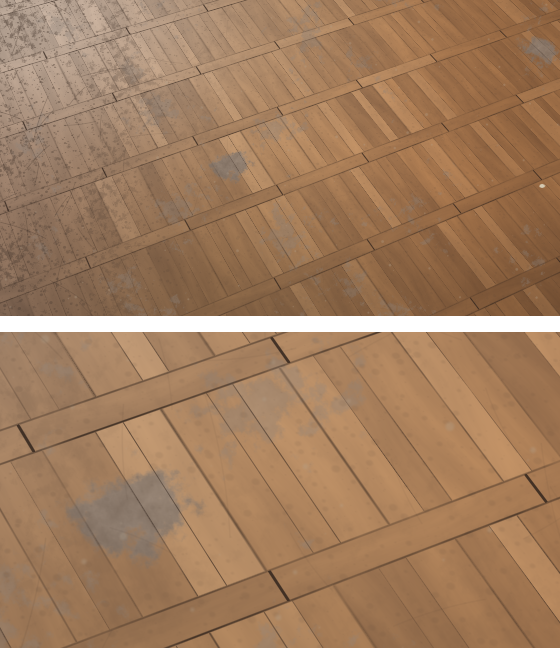
Top, the full canvas; bottom, a detail of the centre.
Write a WebGL 1 fragment shader that draws this texture.

```glsl
precision highp float;
uniform vec2 u_resolution;

float hash(vec2 p) {
  return fract(sin(dot(p, vec2(127.1, 311.7))) * 4375.85);
}

// Layered sines, turned and scaled at every octave, about -1 to 1
float mottle(vec2 p) {
  float sum = 0.0, amp = 0.5;
  for (int i = 0; i < 5; i++) {
    sum += amp * sin(p.x + 1.3 * sin(p.y)) * cos(p.y + 1.1 * sin(p.x * 0.8));
    p = mat2(1.5, 1.2, -1.2, 1.5) * p + 2.7;
    amp *= 0.62;
  }
  return sum;
}

// Cellular specks of uneven size: 1 inside, 0 outside
float specks(vec2 p, float radius, float soft) {
  float result = 0.0;
  for (int j = -1; j <= 1; j++) {
    for (int i = -1; i <= 1; i++) {
      vec2 cell = floor(p) + vec2(float(i), float(j));
      vec2 center = cell + vec2(hash(cell), hash(cell + 41.3));
      float r = radius * pow(hash(cell + 7.9), 3.0);
      result = max(result, 1.0 - smoothstep(r - soft, r + soft, length(p - center)));
    }
  }
  return result;
}

// Wood fibres along x, in about -1 to 1
float grain(vec2 p, float seed) {
  float bend = 1.2 * sin(p.x * 2.6 + seed * 40.0) + 0.5 * sin(p.x * 7.0 + seed * 17.0);
  return 0.4 * sin(p.y * 31.0 + bend * 1.6 + seed * 60.0)
       + 0.6 * mottle(vec2(p.x * 5.0 + seed * 30.0, p.y * 38.0 + bend));
}

float seam(float dist, float halfWidth) {
  float px = 0.8 / u_resolution.y;
  return 1.0 - smoothstep(halfWidth - px, halfWidth + px, dist);
}

void main() {
  // Height units, y pointing down from the top edge
  vec2 q = gl_FragCoord.xy / u_resolution.y;
  q.y = 1.0 - q.y;

  // Perspective floor: u runs along the rails, v across them
  float depth = q.y + 2.657 - 0.04 * q.x;
  float u = (q.x - 0.596 * q.y - 0.342) / (depth * 0.109);
  float v = (q.y - 0.66 + 0.347 * q.x) / (depth * 0.077);
  vec2 ground = vec2(u, v * 0.87);

  // Rails in running bond
  float rail = floor(v + 0.5);
  float railOffset = v - rail;
  float block = u + 0.5 * mod(rail, 2.0) + 0.08 * (hash(vec2(rail, 3.0)) - 0.5);
  float railEdge = (abs(railOffset) - 0.075) * 0.073 * depth;
  float railMask = seam(railEdge, 0.0);
  float railSeed = hash(vec2(floor(block), rail + 20.0));

  // Planks of uneven width between the rails
  float row = floor(v);
  float across = u * 6.8 + hash(vec2(row, 9.0));
  across += 0.2 * sin(across * 2.3 + row * 4.1);
  float plankSeed = hash(vec2(floor(across), row + 60.0));
  float plankEdge = min(fract(across), 1.0 - fract(across)) * 0.0138 * depth;

  // Tone of each piece and its fibres
  float seed = mix(plankSeed, railSeed, railMask);
  float fibres = mix(grain(ground.yx, plankSeed), grain(ground, railSeed), railMask);
  float stain = mottle(ground * 2.1 + seed * 2.0);
  float tone = 0.62 + 0.48 * (seed - 0.5) * (1.0 - 0.4 * railMask) + 0.16 * fibres + 0.16 * stain;
  vec3 color = mix(vec3(0.45, 0.33, 0.235), vec3(0.65, 0.485, 0.33), clamp(tone, 0.0, 1.2));
  color = mix(color, vec3(0.70, 0.56, 0.42), 0.3 * smoothstep(0.78, 0.95, seed));
  color *= mix(vec3(1.0), vec3(1.03, 0.96, 0.89), smoothstep(0.8, 1.7, q.x));

  // Dull worn side on the left, sheen from the upper left
  float dull = 1.0 - smoothstep(0.0, 0.85, q.x + 0.12 * q.y);
  color = mix(color, vec3(0.55, 0.45, 0.39) * (0.8 + 0.35 * tone), 0.7 * dull);
  float sheen = exp(-dot(q * vec2(1.3, 2.2), q * vec2(1.3, 2.2)));
  color = mix(color, vec3(0.78, 0.71, 0.65) * (0.87 + 0.2 * tone), 0.85 * sheen);
  color *= 1.0 + 0.13 * exp(-3.5 * dot(q - vec2(1.0, 0.4), q - vec2(1.0, 0.4)));
  color *= 1.0 - 0.12 * smoothstep(0.55, 1.0, q.y) - 0.06 * smoothstep(1.3, 1.8, q.x);

  // Grey bare patches: two large and ragged, the rest faint and scattered
  float rough = mottle(q * 75.0);
  float bare = smoothstep(0.5, 0.85, mottle(q * 9.0 + 1.4) + 0.5 * rough) * 0.35;
  for (int i = 0; i < 2; i++) {
    vec2 d = q - vec2(0.73, 0.52) - float(i) * vec2(0.985, -0.362);
    float reach = length(d * vec2(1.0, 1.25)) + 0.03 * mottle(q * 28.0) + 0.025 * rough;
    bare = max(bare, 0.75 * (1.0 - smoothstep(0.03, 0.06, reach)));
  }
  color = mix(color, vec3(0.52, 0.48, 0.45) + 0.05 * rough, bare);

  // Dirt specks and fine grime, heaviest on the left
  float dirt = specks(ground * 20.0, 0.3, 0.12) * (0.12 + 0.45 * dull);
  float grime = mottle(q * 95.0 + 3.0) + 0.6 * mottle(q * 8.0);
  dirt = max(dirt, (0.06 + 0.55 * dull) * smoothstep(0.1, 0.9, grime));
  color = mix(color, vec3(0.29, 0.23, 0.19), dirt * 0.75);
  color = mix(color, vec3(0.70, 0.64, 0.56), 0.3 * specks(q * 13.0 + 5.0, 0.06, 0.03));

  // Fine scratches, one per cell on three turned grids
  for (int i = 0; i < 3; i++) {
    float layer = float(i);
    vec2 p = mat2(0.8, 0.6, -0.6, 0.8) * q * (4.0 + layer * 2.0) + layer * 3.7;
    vec2 cell = floor(p);
    float angle = 6.283 * hash(cell + layer);
    vec2 d = mat2(cos(angle), sin(angle), -sin(angle), cos(angle)) * (fract(p) - 0.5);
    float gap = length(vec2(max(abs(d.x) - 0.3, 0.0), d.y + 0.2 * d.x * d.x));
    float mark = seam(gap / (4.0 + layer * 2.0), 0.0008) * step(0.55, hash(cell + 5.5));
    color = mix(color, vec3(0.27, 0.21, 0.17), mark * (0.06 + 0.4 * dull));
  }

  // Broken seams between planks, along the rails and at the rail joints
  float worn = 0.65 + 0.5 * mottle(ground * 4.0 + 8.0);
  float dark = seam(plankEdge, 0.0008) * clamp(worn * (0.25 + 0.4 * plankSeed), 0.06, 0.6);
  dark *= 1.0 - railMask;
  float edgeDark = railOffset > 0.0 ? 0.8 : 0.5;
  dark = max(dark, seam(abs(railEdge), 0.001) * clamp(worn, 0.2, 1.0) * edgeDark);
  float jointDist = abs(fract(block + 0.5) - 0.5) * 0.1 * depth;
  dark = max(dark, seam(jointDist, 0.0017) * 0.85 * railMask);
  color = mix(color, vec3(0.19, 0.14, 0.11), dark);

  // Pale chip near the right edge
  float chip = seam(length((q - vec2(1.715, 0.588)) * vec2(0.8, 1.1)) + 0.002 * rough, 0.007);
  color = mix(color, vec3(0.83, 0.79, 0.70), chip);

  gl_FragColor = vec4(color, 1.0);
}
```
